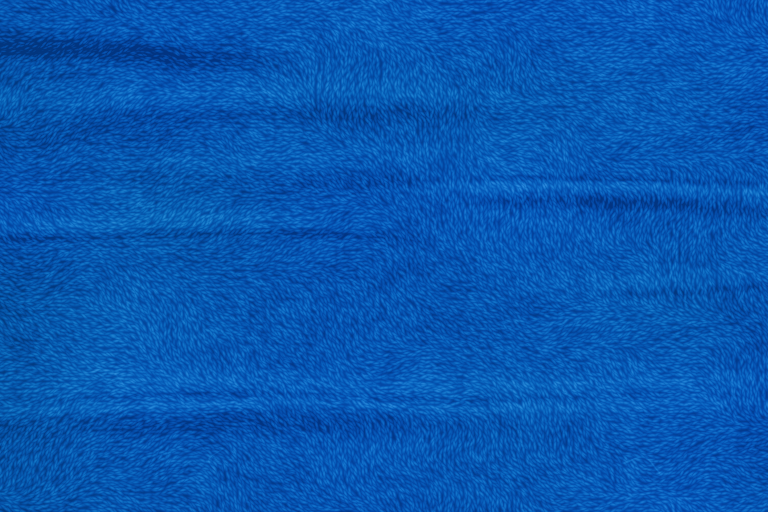
Give the GLSL for this texture, as a Shadertoy shader.

```glsl
// Blue terry towel: short overlapping pile fibres, scattered on a jittered cell
// grid and combed by a slow direction field, over soft horizontal folds.
// A tone (the green level) is summed first and then coloured through a ramp.

const float FIBRE_ROWS = 125.0;    // fibre cells per canvas height
const float FIBRE_LENGTH = 1.0;    // in cells
const float FIBRE_WIDTH = 0.36;    // in cells
const float FIBRE_CONTRAST = 0.23;
const float FIBRE_MEAN = 0.52;
const float BASE_TONE = 0.365;
const float CLUMP_CONTRAST = 0.05;

const vec3 DEEP  = vec3(0.008, 0.21, 0.50);
const vec3 SHADE = vec3(0.018, 0.30, 0.655);
const vec3 BODY  = vec3(0.03, 0.38, 0.73);
const vec3 LIGHT = vec3(0.07, 0.45, 0.78);
const vec3 GLINT = vec3(0.20, 0.57, 0.87);

vec2 hash2(vec2 p) {
    vec3 q = fract(p.xyx * vec3(0.1031, 0.1030, 0.0973));
    q += dot(q, q.yzx + 33.33);
    return fract((q.xx + q.yz) * q.zy);
}

float valueNoise(vec2 p) {
    vec2 cell = floor(p), f = fract(p);
    f = f * f * (3.0 - 2.0 * f);
    float low = mix(hash2(cell).x, hash2(cell + vec2(1, 0)).x, f.x);
    float high = mix(hash2(cell + vec2(0, 1)).x, hash2(cell + vec2(1, 1)).x, f.x);
    return mix(low, high, f.y);
}

// Combing angle: nearly level at the left, slanted in the middle and right
float pileAngle(vec2 p) {
    float slant = mix(0.0, -0.65, smoothstep(0.1, 0.8, p.x));
    float sway = 0.4 * sin(5.0 * p.x + 9.0 * p.y) + 0.35 * sin(17.0 * p.y - 4.0 * p.x);
    return slant + sway + 1.5 * (valueNoise(p * vec2(9.0, 14.0)) - 0.5);
}

// Brightest of the elongated fibres around a point
float pile(vec2 p) {
    vec2 q = p * FIBRE_ROWS, home = floor(q);
    float angle = pileAngle(p), crest = 0.0;
    for (int j = -2; j <= 2; j++)
    for (int i = -2; i <= 2; i++) {
        vec2 cell = home + vec2(i, j);
        vec2 rnd = hash2(cell), look = hash2(cell + 71.7);
        vec2 d = q - cell - 0.5 - 0.8 * (rnd - 0.5);
        float a = angle + 0.8 * (look.x - 0.5);
        vec2 dir = vec2(cos(a), sin(a));
        float along = dot(d, dir) / FIBRE_LENGTH;
        float across = (d.y * dir.x - d.x * dir.y) / FIBRE_WIDTH;
        float strand = exp(-along * along - across * across);
        crest = max(crest, strand * mix(0.5, 1.0, look.y));
    }
    return crest;
}

// Soft horizontal crease, fading towards both ends
float fold(vec2 p, vec2 centre, float reach, float thickness, float slope) {
    vec2 d = p - centre;
    d.y -= slope * d.x + 0.006 * sin(7.0 * p.x + 20.0 * centre.y);
    d /= vec2(reach, thickness);
    return exp(-d.y * d.y) * (1.0 - smoothstep(0.3, 1.1, abs(d.x)));
}

float folds(vec2 p) {
    // Upper left waves
    float t = -0.11 * fold(p, vec2(0.10, 0.905), 0.50, 0.022, -0.08);
    t += 0.045 * fold(p, vec2(0.35, 0.815), 0.80, 0.020, 0.0);
    t -= 0.055 * fold(p, vec2(0.60, 0.775), 0.60, 0.024, 0.0);
    t -= 0.040 * fold(p, vec2(0.10, 0.720), 0.45, 0.040, 0.0);
    t += 0.030 * fold(p, vec2(0.50, 0.690), 0.55, 0.025, 0.0);
    t -= 0.035 * fold(p, vec2(0.40, 0.650), 0.60, 0.020, 0.0);
    // Right ridges
    t -= 0.060 * fold(p, vec2(1.20, 0.647), 0.40, 0.006, 0.0);
    t += 0.060 * fold(p, vec2(1.20, 0.632), 0.50, 0.011, 0.0);
    t -= 0.075 * fold(p, vec2(1.22, 0.598), 0.42, 0.015, -0.04);
    t += 0.045 * fold(p, vec2(1.38, 0.460), 0.35, 0.018, 0.03);
    t -= 0.050 * fold(p, vec2(1.40, 0.436), 0.30, 0.009, 0.03);
    // Left ridge
    t += 0.050 * fold(p, vec2(0.20, 0.565), 0.65, 0.018, 0.0);
    t -= 0.055 * fold(p, vec2(0.30, 0.539), 0.70, 0.008, 0.0);
    // Long lower ridge
    t += 0.040 * fold(p, vec2(0.80, 0.250), 0.95, 0.020, 0.0);
    t -= 0.035 * fold(p, vec2(0.60, 0.226), 1.00, 0.007, 0.0);
    t += 0.050 * fold(p, vec2(0.60, 0.207), 1.10, 0.010, 0.0);
    t -= 0.050 * fold(p, vec2(0.50, 0.170), 0.65, 0.024, 0.0);
    return t;
}

// Loose bent thread
float thread(vec2 p, vec2 centre, float angle, float reach) {
    vec2 d = p - centre;
    d = vec2(d.x * cos(angle) + d.y * sin(angle), d.y * cos(angle) - d.x * sin(angle));
    float across = (d.y - 0.012 * cos(3.0 * d.x / reach)) / 0.0022;
    return exp(-across * across) * (1.0 - smoothstep(0.7, 1.0, abs(d.x) / reach));
}

vec3 ramp(float tone) {
    vec3 c = mix(DEEP, SHADE, smoothstep(0.19, 0.31, tone));
    c = mix(c, BODY, clamp((tone - SHADE.g) / (BODY.g - SHADE.g), 0.0, 1.0));
    c = mix(c, LIGHT, clamp((tone - BODY.g) / (LIGHT.g - BODY.g), 0.0, 1.0));
    return mix(c, GLINT, clamp((tone - LIGHT.g) / (GLINT.g - LIGHT.g), 0.0, 1.0));
}

void mainImage(out vec4 fragColor, in vec2 fragCoord) {
    vec2 p = fragCoord / iResolution.y;
    float tone = BASE_TONE + folds(p) + FIBRE_CONTRAST * (pile(p) - FIBRE_MEAN);
    // Clumped pile and broad uneven light
    tone += CLUMP_CONTRAST * (valueNoise(p * vec2(30.0, 48.0)) - 0.5);
    tone += 0.04 * (valueNoise(p * vec2(4.0, 8.0) + 5.0) - 0.5);
    tone -= 0.035 * (1.0 - smoothstep(0.0, 0.25, p.x)) + 0.02 * smoothstep(1.3, 1.5, p.x);
    tone += 0.10 * thread(p, vec2(1.255, 0.095), -0.25, 0.045);
    tone += 0.07 * thread(p, vec2(0.21, 0.265), -0.35, 0.055);
    tone += 0.07 * thread(p, vec2(0.42, 0.10), 1.4, 0.03);
    // Patches lean towards a duller or a purer blue
    float dull = valueNoise(p * vec2(3.0, 5.0) + 17.0) - 0.5 + 0.3 * (0.5 - p.x);
    vec3 colour = ramp(tone) + dull * vec3(0.0, 0.02, -0.03);
    fragColor = vec4(colour, 1.0);
}
```
